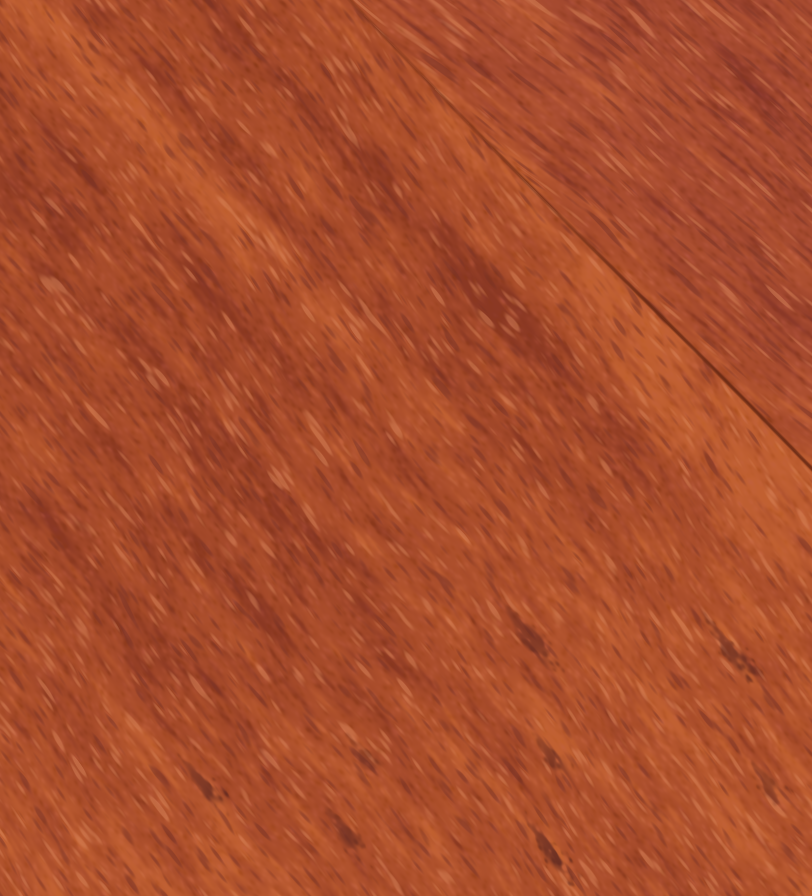
Give the GLSL for this texture, as a WebGL 2 fragment shader.

```glsl
#version 300 es
precision highp float;

uniform vec2 u_resolution;
out vec4 fragColor;

// Palette
const vec3 DARK_WOOD = vec3(0.545, 0.220, 0.138);
const vec3 MID_WOOD = vec3(0.665, 0.300, 0.167);
const vec3 BRIGHT_WOOD = vec3(0.755, 0.375, 0.195);
const vec3 FLECK_COLOR = vec3(0.860, 0.530, 0.360);
const vec3 PORE_COLOR = vec3(0.460, 0.190, 0.150);
const vec3 KNOT_COLOR = vec3(0.350, 0.150, 0.130);
const vec3 SEAM_COLOR = vec3(0.390, 0.150, 0.070);

// Layout, in canvas heights and radians
const float PLANK_ANGLE = -0.795;
const float LEFT_GRAIN_ANGLE = -0.910;
const float RIGHT_GRAIN_ANGLE = -0.700;
const float SEAM_POS = 0.979;
const float SEAM_WIDTH = 0.0016;
const float STREAK_POS = 0.730;
const int KNOT_COUNT = 8;

// Feature sizes: length along the grain, width across it
const vec2 FLECK_SIZE = vec2(0.030, 0.0058);
const vec2 FIBER_SIZE = vec2(0.042, 0.0068);
const vec2 MOTTLE_SIZE = vec2(0.075, 0.020);
const vec2 SPECK_SIZE = vec2(0.009, 0.0048);
const vec2 BAND_SIZE = vec2(0.420, 0.045);

vec3 hash3(vec2 p) {
    vec3 q = fract(p.xyx * vec3(0.1031, 0.1030, 0.0973));
    q += dot(q, q.yxz + 33.33);
    return fract((q.xxy + q.yzz) * q.zyx);
}

// Cellular noise: one signed soft blob per cell, roughly -1 to 1
float blobs(vec2 p, float seed) {
    vec2 cell = floor(p);
    float sum = 0.0;
    for (int j = -1; j <= 1; j++) {
        for (int i = -1; i <= 1; i++) {
            vec2 c = cell + vec2(i, j);
            vec3 h = hash3(c + seed);
            vec2 d = p - c - h.xy;
            sum += (2.0 * h.z - 1.0) * exp(-5.0 * dot(d, d));
        }
    }
    return sum;
}

// Coordinates (along, across) for a direction
vec2 alignTo(vec2 p, float angle) {
    vec2 dir = vec2(cos(angle), sin(angle));
    return vec2(dot(p, dir), dot(p, vec2(-dir.y, dir.x)));
}

// Wide light and dark bands of the left plank
float leftTone(vec2 b) {
    float streak = smoothstep(0.60, STREAK_POS, b.y)
                 * (1.0 - smoothstep(STREAK_POS, STREAK_POS + 0.025, b.y));
    float tone = 0.37 + 0.25 * streak;
    tone += 0.28 * smoothstep(0.84, 0.95, b.y);
    tone += 0.22 * (1.0 - smoothstep(0.14, 0.30, b.y));
    tone += 0.24 * smoothstep(-0.15, 0.35, b.x);
    return tone + 0.04 * sin(b.y * 57.0 + 2.0 * b.x) + 0.03 * sin(b.y * 113.0 - 3.0 * b.x);
}

// Tapered dark marks, heavier at their lower end
float knots(vec2 b, float ragged) {
    float mark = 0.0;
    for (int i = 0; i < KNOT_COUNT; i++) {
        float k = float(i);
        float across = 0.25 + 0.075 * k;
        vec2 center = vec2(across * mix(0.20, 0.85, fract(k * 0.618 + 0.1)), across);
        vec3 h = hash3(vec2(k, 7.0));
        vec2 d = alignTo(b - center, -0.10);
        float halfLength = mix(0.026, 0.050, h.x);
        float u = d.x / halfLength;
        float halfWidth = mix(0.004, 0.0105, smoothstep(-1.0, 0.7, u));
        float r = length(vec2(u, d.y / halfWidth)) + 0.55 * ragged;
        float strength = mix(0.30, 0.85, h.y) * mix(0.65, 1.0, smoothstep(-0.6, 0.6, u));
        mark = max(mark, strength * (1.0 - smoothstep(0.35, 1.35, r)));
    }
    return mark;
}

void main() {
    vec2 p = gl_FragCoord.xy / u_resolution.y;
    float pixel = 1.0 / u_resolution.y;
    vec2 board = alignTo(p, PLANK_ANGLE);
    float seamDist = board.y - SEAM_POS - 0.002 * sin(board.x * 7.0);
    bool rightPlank = seamDist > 0.0;

    // Grain follows its own angle on each plank, with a slight wave
    vec2 grain = alignTo(p, rightPlank ? RIGHT_GRAIN_ANGLE : LEFT_GRAIN_ANGLE);
    grain.y += 0.004 * sin(grain.x * 11.0 + grain.y * 5.0) + 0.0015 * sin(grain.x * 31.0 + 17.0 * grain.y);
    vec2 stretch = rightPlank ? vec2(1.5, 0.9) : vec2(1.0);

    float fleck = blobs(grain / (FLECK_SIZE * stretch), 11.0);
    float fiber = blobs(grain / (FIBER_SIZE * stretch), 37.0);
    float mottle = blobs(grain / MOTTLE_SIZE, 53.0);
    float speck = blobs(grain / SPECK_SIZE, 71.0);
    float band = blobs(board / BAND_SIZE, 89.0);

    // Overall tone
    float glow = exp(-abs(seamDist) / 0.035);
    float tone = rightPlank ? 0.42 + 0.22 * glow : leftTone(board);
    tone += 0.20 * band + 0.20 * mottle + 0.28 * fiber + 0.16 * speck;
    tone = clamp(tone, 0.0, 1.0);
    vec3 color = mix(DARK_WOOD, MID_WOOD, smoothstep(0.0, 0.55, tone));
    color = mix(color, BRIGHT_WOOD, smoothstep(0.45, 1.0, tone));
    color.b += 0.025 * speck + (rightPlank ? 0.022 * (1.0 - glow) : 0.0);

    // Pale flecks and dark pores
    color = mix(color, FLECK_COLOR, 0.48 * smoothstep(0.22, 0.95, fleck));
    color = mix(color, PORE_COLOR, 0.48 * smoothstep(0.20, 0.90, -fleck));

    // Knots
    if (!rightPlank) color = mix(color, KNOT_COLOR, knots(board, fiber + speck));

    // Seam, deeper toward its lower end
    float line = 1.0 - smoothstep(SEAM_WIDTH - pixel, SEAM_WIDTH + 1.5 * pixel, abs(seamDist));
    float depth = mix(0.35, 0.85, smoothstep(-0.30, 0.15, board.x)) + 0.2 * mottle;
    color = mix(color, SEAM_COLOR, line * clamp(depth, 0.0, 1.0));

    fragColor = vec4(clamp(color, 0.0, 1.0), 1.0);
}
```
